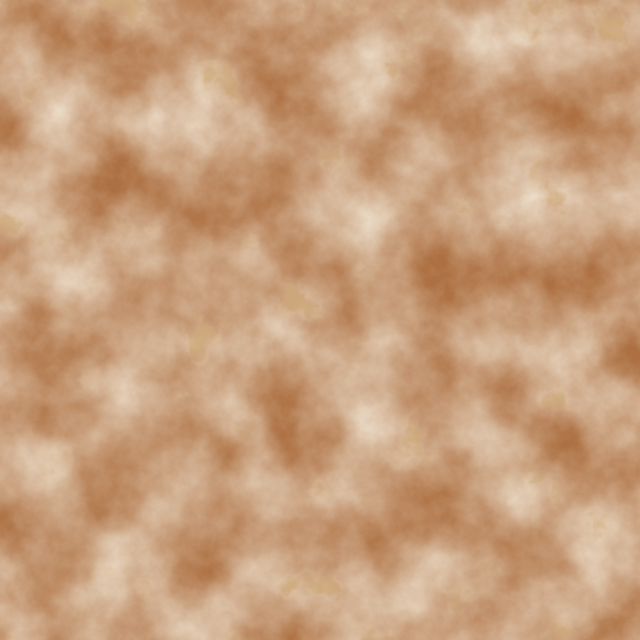
Give the GLSL for this texture, as a three.js fragment shader.

```glsl
varying vec2 vUv;

// Random unit vector for a lattice corner
vec2 cornerGradient(vec2 cell) {
  vec3 q = fract(cell.xyx * vec3(0.1031, 0.1030, 0.0973));
  q += dot(q, q.yzx + 33.33);
  float angle = 6.2832 * fract((q.x + q.y) * q.z);
  return vec2(cos(angle), sin(angle));
}

// Gradient noise, about -0.7 to 0.7
float gradientNoise(vec2 p) {
  vec2 cell = floor(p);
  vec2 f = p - cell;
  vec2 blend = f * f * f * (f * (f * 6.0 - 15.0) + 10.0);
  vec2 e = vec2(1.0, 0.0);
  float a = dot(cornerGradient(cell), f);
  float b = dot(cornerGradient(cell + e.xy), f - e.xy);
  float c = dot(cornerGradient(cell + e.yx), f - e.yx);
  float d = dot(cornerGradient(cell + e.xx), f - e.xx);
  return mix(mix(a, b, blend.x), mix(c, d, blend.x), blend.y);
}

// Octaves, each turned to hide the lattice
float cloudNoise(vec2 p) {
  float sum = 0.0;
  float amplitude = 0.5;
  for (int i = 0; i < 6; i++) {
    sum += amplitude * gradientNoise(p);
    p = mat2(1.6, 1.2, -1.2, 1.6) * p + 17.3;
    amplitude *= 0.5;
  }
  return sum;
}

void main() {
  // Soft clouds from rust to cream
  float tone = 0.47 + 1.4 * cloudNoise(vUv * 8.0 + 40.0);
  vec3 rust = vec3(0.68, 0.44, 0.26);
  vec3 cream = vec3(0.91, 0.84, 0.755);
  vec3 color = mix(rust, cream, clamp(tone, 0.0, 1.15));

  // Sparse ochre stains with a faint pale rim, mostly on light areas
  float stain = cloudNoise(vUv * 9.0 + 91.7);
  float onLight = smoothstep(0.4, 0.6, tone);
  float rim = smoothstep(0.13, 0.19, stain) * (1.0 - smoothstep(0.19, 0.25, stain));
  color = mix(color, vec3(0.87, 0.76, 0.61), 0.25 * rim * onLight);
  color = mix(color, vec3(0.80, 0.65, 0.44), 0.6 * smoothstep(0.18, 0.3, stain) * onLight);

  gl_FragColor = vec4(color, 1.0);
}
```
